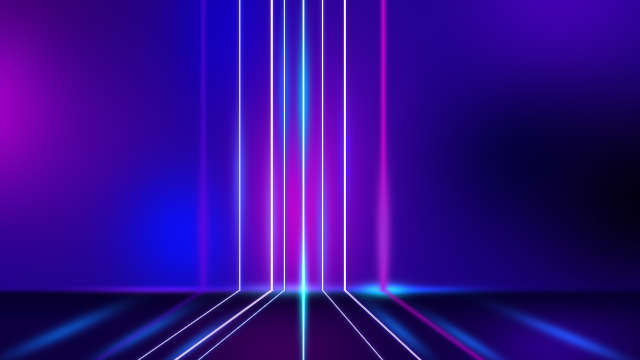
A Shadertoy shader for this background:

```glsl
// Neon light strips running down a violet wall and fanning out over a dark floor.

const float FLOOR_Y = 0.194;
const int STRIPS = 8;
const int BEAMS = 6;

// Each strip: wall x, floor slope, core half width, halo height
const vec4 strips[STRIPS] = vec4[STRIPS](
    vec4(0.565, -1.50, 0.0,    0.36),
    vec4(0.666, -1.45, 0.0016, 0.50),
    vec4(0.755, -1.38, 0.0029, 0.39),
    vec4(0.790, -1.23, 0.0015, 0.74),
    vec4(0.843,  0.00, 0.0024, 0.73),
    vec4(0.896,  0.86, 0.0016, 0.36),
    vec4(0.958,  1.08, 0.0028, 0.56),
    vec4(1.065,  1.40, 0.0,    0.36));

const vec3 tints[STRIPS] = vec3[STRIPS](
    vec3(0.35, 0.03, 0.86), vec3(0.32, 0.35, 0.98),
    vec3(0.55, 0.33, 0.97), vec3(0.10, 0.40, 1.00),
    vec3(0.00, 0.72, 0.97), vec3(0.42, 0.35, 0.97),
    vec3(0.36, 0.10, 1.00), vec3(0.80, 0.02, 0.82));

// Each floor beam: horizon x, slope, half width, depth of its brightest point
const vec4 beams[BEAMS] = vec4[BEAMS](
    vec4(0.414, -2.06, 0.020, 0.115),
    vec4(0.600, -1.70, 0.018, 0.120),
    vec4(0.735, -1.32, 0.016, 0.150),
    vec4(0.985,  1.10, 0.018, 0.110),
    vec4(1.090,  1.50, 0.016, 0.140),
    vec4(1.285,  2.26, 0.017, 0.130));

float blob(vec2 p, vec2 center, vec2 radius) {
    vec2 d = (p - center) / radius;
    return exp(-dot(d, d));
}

vec3 wallColor(vec2 p) {
    vec3 c = vec3(0.11, 0.01, 0.54);
    c = mix(c, vec3(0.27, 0.01, 0.60), 0.9 * blob(p, vec2(0.22, 0.60), vec2(0.30, 0.30)));
    c = mix(c, vec3(0.20, 0.0, 0.40), 0.9 * blob(p, vec2(0.0, 1.05), vec2(0.42, 0.24)));
    c = mix(c, vec3(0.04, 0.0, 0.78), 0.9 * blob(p, vec2(0.64, 0.92), vec2(0.16, 0.27)));
    c = mix(c, vec3(0.63, 0.0, 0.77), blob(p, vec2(-0.05, 0.70), vec2(0.21, 0.25)));
    c = mix(c, vec3(0.03, 0.06, 0.98), 0.95 * blob(p, vec2(0.52, 0.35), vec2(0.18, 0.18)));
    c = mix(c, vec3(0.37, 0.01, 0.74), 0.9 * blob(p, vec2(0.90, 0.54), vec2(0.23, 0.42)));
    c = mix(c, vec3(0.74, 0.02, 0.82), 0.95 * blob(p, vec2(0.83, 0.42), vec2(0.13, 0.26)));
    c = mix(c, vec3(0.27, 0.01, 0.72), 0.95 * blob(p, vec2(1.56, 1.0), vec2(0.27, 0.27)));
    c = mix(c, vec3(0.02, 0.0, 0.28), 0.85 * blob(p, vec2(1.45, 0.57), vec2(0.23, 0.19)));
    c = mix(c, vec3(0.01, 0.0, 0.05), 0.97 * blob(p, vec2(1.82, 0.45), vec2(0.38, 0.30)));
    return c;
}

vec3 floorColor(vec2 p) {
    vec3 c = mix(vec3(0.05, 0.0, 0.25), vec3(0.02, 0.0, 0.17), smoothstep(0.09, FLOOR_Y, p.y));
    c += vec3(0.17, 0.0, 0.10) * blob(p, vec2(0.78, 0.03), vec2(0.25, 0.12));
    c += vec3(0.11, 0.0, 0.27) * blob(p, vec2(1.53, 0.03), vec2(0.20, 0.10));
    return c;
}

void mainImage(out vec4 fragColor, in vec2 fragCoord) {
    vec2 p = fragCoord / iResolution.y;
    float pixel = 1.0 / iResolution.y;
    float depth = max(FLOOR_Y - p.y, 0.0);
    float onWall = smoothstep(FLOOR_Y - 0.014, FLOOR_Y + 0.008, p.y);
    vec3 color = mix(floorColor(p), wallColor(p), onWall);

    // Broad blurred reflections, fading at both ends
    for (int i = 0; i < BEAMS; i++) {
        vec4 b = beams[i];
        float d = (p.x - b.x - b.y * depth) * inversesqrt(1.0 + b.y * b.y);
        float fade = blob(vec2(d, depth), vec2(0.0, b.w), vec2(b.z, 0.065));
        color += vec3(0.0, 0.28, 0.45) * fade * (1.0 - onWall);
    }

    // Light spilling along the horizon
    color += vec3(0.0, 0.72, 0.60) * blob(p, vec2(1.065, FLOOR_Y), vec2(0.060, 0.020));
    color += vec3(0.0, 0.26, 0.55) * blob(p, vec2(1.12, FLOOR_Y), vec2(0.17, 0.012));
    color += vec3(0.12, 0.42, 0.42) * blob(p, vec2(0.80, FLOOR_Y), vec2(0.12, 0.018));
    color += vec3(0.24, 0.05, 0.28) * blob(p, vec2(0.45, FLOOR_Y), vec2(0.20, 0.010));

    // Strips bend where the wall meets the floor
    for (int i = 0; i < STRIPS; i++) {
        vec4 s = strips[i];
        float hasCore = step(0.0001, s.z);
        float bend = depth > 0.0 ? inversesqrt(1.0 + s.y * s.y) : 1.0;
        float d = abs(p.x - s.x - s.y * depth) * bend;

        float halo = blob(vec2(d, p.y), vec2(0.0, s.w), vec2(0.018, 0.17));
        color = mix(color, tints[i], 0.8 * halo * onWall);

        float glow = exp(-d * d / 0.00006) * mix(0.85, 0.35, hasCore);
        color = mix(color, tints[i], glow * (i == 0 ? 0.65 : 1.0) * mix(0.6, 1.0, onWall));

        float core = clamp(0.5 + (s.z - d) / pixel, 0.0, 1.0) * hasCore;
        vec3 coreColor = mix(vec3(0.98, 0.95, 1.0), tints[i], 0.15 * (1.0 - onWall));
        color = mix(color, coreColor, core * mix(0.85, 1.0, onWall));
    }

    // Cyan foot of the central strip, and the cool lower end of the last one
    color += vec3(0.0, 0.60, 0.50) * blob(p, vec2(0.843, 0.19), vec2(0.013, 0.14));
    vec3 coolEnd = vec3(0.50, 0.26, 0.86);
    color = mix(color, coolEnd, 0.6 * blob(p, vec2(1.065, 0.34), vec2(0.018, 0.16)) * onWall);

    fragColor = vec4(clamp(color, 0.0, 1.0), 1.0);
}
```
